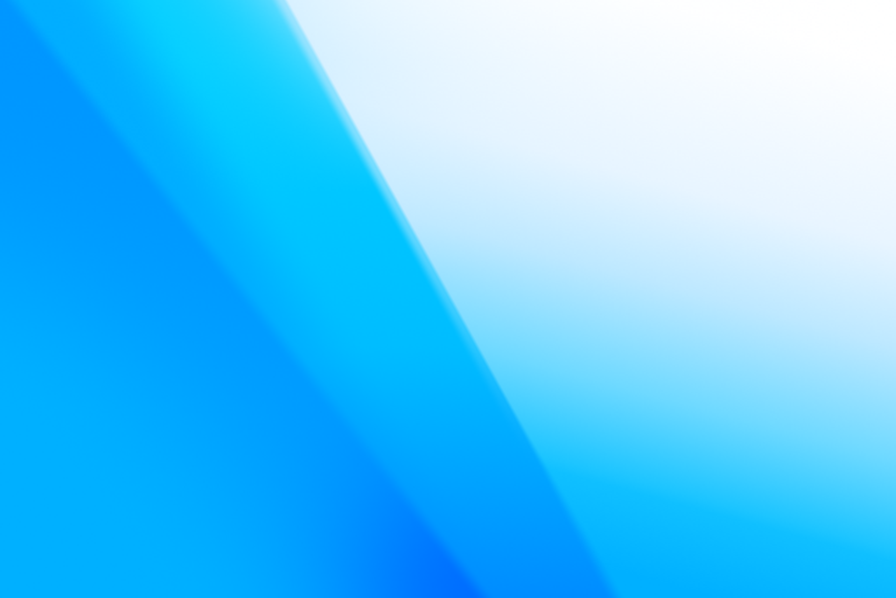
A Shadertoy shader for this background:

```glsl
const vec3 WHITE = vec3(1.0);
const vec3 ICE = vec3(0.91, 0.96, 1.0);
const vec3 PALE = vec3(0.74, 0.91, 1.0);
const vec3 SKY = vec3(0.43, 0.85, 1.0);
const vec3 CYAN = vec3(0.07, 0.76, 1.0);
const vec3 AZURE = vec3(0.0, 0.69, 1.0);
const vec3 BLUE = vec3(0.0, 0.59, 1.0);
const vec3 DEEP = vec3(0.0, 0.43, 1.0);

// Horizontal offset from a slanted line given by its bottom and top x
float lineOffset(vec2 p, float bottomX, float topX) {
    return p.x - mix(bottomX, topX, p.y);
}

// Linear blend factor between two positions
float ramp(float a, float b, float x) {
    return clamp((x - a) / (b - a), 0.0, 1.0);
}

// Soft round glow
float glow(vec2 p, vec2 center, vec2 radius) {
    vec2 q = (p - center) / radius;
    return exp(-dot(q, q));
}

float hash(vec2 p) {
    return fract(sin(dot(p, vec2(127.1, 311.7))) * 43758.5453);
}

// Bright area on the right, rising from azure to white
vec3 lightPanel(vec2 p, float edge) {
    float h = p.y + 0.4 * (p.x - 0.6);
    vec3 c = mix(AZURE, CYAN, ramp(0.08, 0.24, h));
    c = mix(c, SKY, ramp(0.22, 0.39, h));
    c = mix(c, PALE, ramp(0.39, 0.58, h));
    c = mix(c, ICE, ramp(0.58, 0.75, h));
    c = mix(c, WHITE, ramp(0.75, 1.05, h));
    float edgeTint = exp(-max(edge, 0.0) / 0.13) * ramp(0.55, 0.9, p.y);
    return mix(c, vec3(0.80, 0.93, 1.0), 0.7 * edgeTint);
}

// Diagonal band with a soft inner fold and a lit upper rim
vec3 bandPanel(vec2 p, float fold, float rim) {
    vec3 bright = mix(vec3(0.0, 0.55, 1.0), vec3(0.0, 0.74, 1.0), ramp(0.0, 0.42, p.y));
    bright = mix(bright, vec3(0.0, 0.81, 1.0), ramp(0.42, 0.9, p.y));
    vec3 shade = mix(vec3(0.0, 0.54, 1.0), vec3(0.0, 0.68, 1.0), ramp(0.0, 0.4, p.y));
    vec3 c = mix(shade, bright, smoothstep(-0.07, 0.04, fold));
    float topGlow = exp(min(rim, 0.0) / 0.06) * ramp(0.68, 1.0, p.y);
    c = mix(c, PALE, 0.6 * topGlow);
    float rimLight = smoothstep(-0.018, -0.004, rim) * smoothstep(0.2, 0.75, p.y);
    return mix(c, PALE, 0.6 * rimLight);
}

// Left area: azure at the lower left, darker beside the band
vec3 darkPanel(vec2 p, float edge) {
    vec3 c = mix(AZURE, BLUE, smoothstep(0.3, 0.95, p.y));
    c = mix(c, BLUE, 0.75 * smoothstep(-0.35, 0.0, edge));
    return mix(c, DEEP, glow(p, vec2(0.54, 0.0), vec2(0.15, 0.24)));
}

void mainImage(out vec4 fragColor, in vec2 fragCoord) {
    vec2 p = fragCoord / iResolution.xy;
    float leftEdge = lineOffset(p, 0.540, 0.013);
    float fold = lineOffset(p, 0.543, 0.137);
    float rightEdge = lineOffset(p, 0.688, 0.319);

    // Layer the three panels from left to right
    vec3 color = darkPanel(p, leftEdge);
    color = mix(color, bandPanel(p, fold, rightEdge), smoothstep(-0.012, 0.014, leftEdge));
    float softness = mix(0.012, 0.003, smoothstep(0.0, 0.35, p.y));
    color = mix(color, lightPanel(p, rightEdge), smoothstep(-softness, softness, rightEdge));

    // Faint grain against banding
    color += (hash(floor(p * vec2(512.0, 342.0))) - 0.5) / 255.0;
    fragColor = vec4(clamp(color, 0.0, 1.0), 1.0);
}
```
